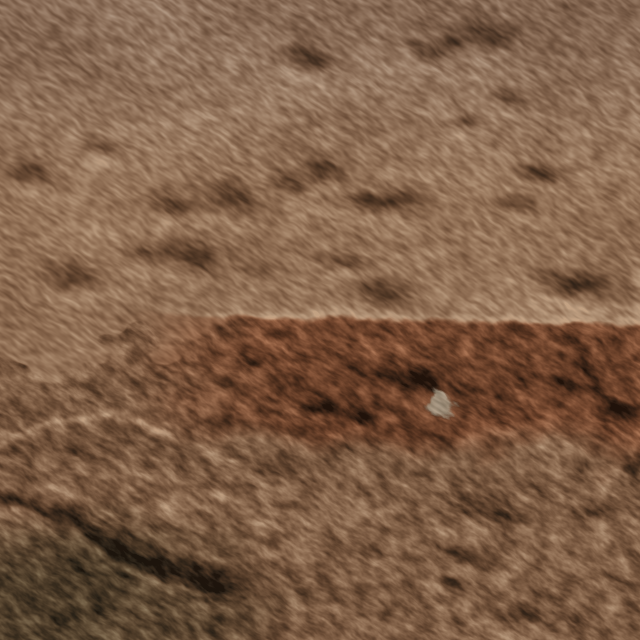
Write a Shadertoy shader that draws this texture.

```glsl
// Weathered sandstone: wind-brushed pitted slope above a rusty ledge and dark, rough rock.

vec2 hash2(vec2 p) {
    vec3 q = fract(p.xyx * vec3(0.1031, 0.1030, 0.0973));
    q += dot(q, q.yzx + 33.33);
    return fract((q.xx + q.yz) * q.zy);
}

// Gradient noise, roughly -0.7 to 0.7
float noise(vec2 p) {
    vec2 cell = floor(p), f = p - cell;
    vec2 w = f * f * f * (f * (f * 6.0 - 15.0) + 10.0);
    vec4 corner;
    for (int i = 0; i < 4; i++) {
        vec2 o = vec2(i & 1, i >> 1);
        float angle = 6.2832 * hash2(cell + o + 57.0).x;
        corner[i] = dot(vec2(cos(angle), sin(angle)), f - o);
    }
    return mix(mix(corner.x, corner.y, w.x), mix(corner.z, corner.w, w.x), w.y);
}

float fbm(vec2 p) {
    float sum = 0.0, amp = 1.0;
    for (int i = 0; i < 4; i++) {
        sum += amp * noise(p);
        p = mat2(1.6, 1.2, -1.2, 1.6) * p + 7.3;
        amp *= 0.55;
    }
    return sum;
}

// Soft elliptical hollows with a lit lower lip, scattered in a box
float hollows(vec2 p, vec2 low, vec2 high, int count, float seed) {
    float shade = 0.0;
    for (int i = 0; i < count; i++) {
        float n = float(i);
        vec2 rnd = hash2(vec2(n * 3.7 + seed, seed + 11.0));
        vec2 centre = mix(low, high, vec2(fract(n * 0.618 + seed * 0.37), rnd.x));
        vec2 radius = mix(vec2(0.018, 0.010), vec2(0.046, 0.022), rnd.y);
        vec2 q = (p - centre) / radius;
        q.y += 0.25 * q.x;
        vec2 lip = q + vec2(0.3, 1.7);
        shade += (0.25 + 0.3 * fract(rnd.y * 7.0)) * exp(-dot(q, q));
        shade -= 0.10 * exp(-dot(lip, lip));
    }
    return shade;
}

// Soft stroke around a signed height
float stroke(float d, float width) {
    return exp(-d * d / (width * width));
}

vec3 stoneRamp(float t) {
    vec3 c = mix(vec3(0.18, 0.13, 0.09), vec3(0.69, 0.57, 0.46), t);
    return max(c - vec3(0.0, 0.15, 0.21) * max(t * (1.0 - t), 0.0), 0.03);
}

void mainImage(out vec4 fragColor, in vec2 fragCoord) {
    vec2 uv = fragCoord / iResolution.xy;
    vec2 warp = vec2(fbm(uv * 14.0), fbm(uv * 14.0 + 40.0));
    vec2 p = uv + 0.010 * warp;

    // Grain runs down to the right
    vec2 along = vec2(0.83, -0.56);
    vec2 grain = vec2(dot(uv, along), dot(uv, along.yx * vec2(-1.0, 1.0)));
    grain.y += 0.004 * warp.x;
    float streaks = noise(grain * vec2(36.0, 125.0)) + 0.6 * noise(grain * vec2(70.0, 210.0) + 9.0);
    float clumps = fbm(grain * vec2(24.0, 46.0) + 20.0);
    float broad = fbm(uv * vec2(4.0, 7.0) + 3.0);

    // Regions: slope, rusty band under the ledge, rough foot, shadowed corner
    float ledge = p.y - (0.515 - 0.022 * uv.x + 0.008 * noise(vec2(uv.x * 12.0, 2.0)));
    float ledgeSpan = smoothstep(0.20, 0.42, uv.x);
    float slope = smoothstep(-0.006, 0.004, ledge + 0.12 * (1.0 - ledgeSpan) * (0.5 + broad));
    float bandFloor = 0.35 - 0.06 * uv.x + 0.05 * broad;
    float band = (1.0 - smoothstep(-0.006, 0.004, ledge)) * smoothstep(-0.03, 0.03, p.y - bandFloor);
    band *= smoothstep(0.12, 0.48, uv.x + 0.1 * broad);
    float corner = smoothstep(0.48, 0.12, uv.x + 0.1 * broad) * smoothstep(0.25, 0.08, uv.y + 0.05 * broad);

    // Base tone and surface grain
    float tone = mix(0.61, 0.79, slope) - 0.19 * band - 0.30 * corner;
    tone += mix(0.26, 0.29, slope) * streaks;
    tone += mix(0.42, 0.14, slope) * clumps + 0.14 * broad;
    tone -= 0.10 * smoothstep(0.85, 1.0, uv.y) * smoothstep(0.3, 0.6, uv.x);
    tone -= 0.12 * slope * smoothstep(0.35, 0.0, uv.x) * (0.5 + clumps);

    // Hollows
    tone -= slope * hollows(p, vec2(0.36, 0.54), vec2(0.95, 0.97), 19, 2.0);
    tone -= slope * hollows(p, vec2(0.02, 0.56), vec2(0.32, 0.86), 6, 5.0);
    tone -= (1.0 - slope) * hollows(p, vec2(0.30, 0.04), vec2(1.0, 0.46), 15, 8.0);

    // Bright ledge rim and pale arched ridge
    float patchy = 0.6 + 0.6 * noise(uv * vec2(18.0, 5.0));
    tone += 0.30 * patchy * ledgeSpan * stroke(ledge - 0.003, 0.006);
    float leftBend = min(uv.x - 0.16, 0.0);
    float ridge = p.y - (0.35 - 0.09 * smoothstep(0.15, 0.45, uv.x) - 2.0 * leftBend * leftBend);
    float ridgeSpan = smoothstep(0.47, 0.30, uv.x);
    tone += ridgeSpan * (0.42 * patchy * stroke(ridge, 0.007) - 0.13 * stroke(ridge + 0.03, 0.022));

    // Crack with a lit lower edge, and a cleft through the band
    float crack = p.y - (0.215 - 0.39 * uv.x + 0.012 * sin(uv.x * 20.0));
    float crackSpan = smoothstep(0.46, 0.30, uv.x);
    tone -= crackSpan * 0.48 * stroke(crack - 0.008, 0.013 + 0.05 * uv.x);
    tone += crackSpan * 0.30 * smoothstep(0.08, 0.20, uv.x) * stroke(crack + 0.018, 0.006);
    float cleft = p.x - (0.875 + 0.55 * (0.5 - p.y));
    tone -= 0.28 * band * smoothstep(0.32, 0.38, uv.y) * stroke(cleft, 0.014);

    // Colour casts and one pale chip
    vec3 colour = stoneRamp(clamp(tone, -0.12, 1.15));
    colour *= mix(vec3(1.0), vec3(1.06, 0.91, 0.84), band);
    colour *= mix(vec3(1.0), vec3(0.92, 1.04, 1.04), corner);
    colour *= mix(vec3(1.0), vec3(0.97, 1.0, 1.06), smoothstep(0.65, 1.0, uv.y));
    float chip = length((p - vec2(0.69, 0.367)) / vec2(0.026, 0.022)) + 0.7 * clumps;
    colour = mix(colour, vec3(0.66, 0.61, 0.53) + 0.15 * streaks, 0.85 * smoothstep(1.1, 0.6, chip));
    fragColor = vec4(colour, 1.0);
}
```
